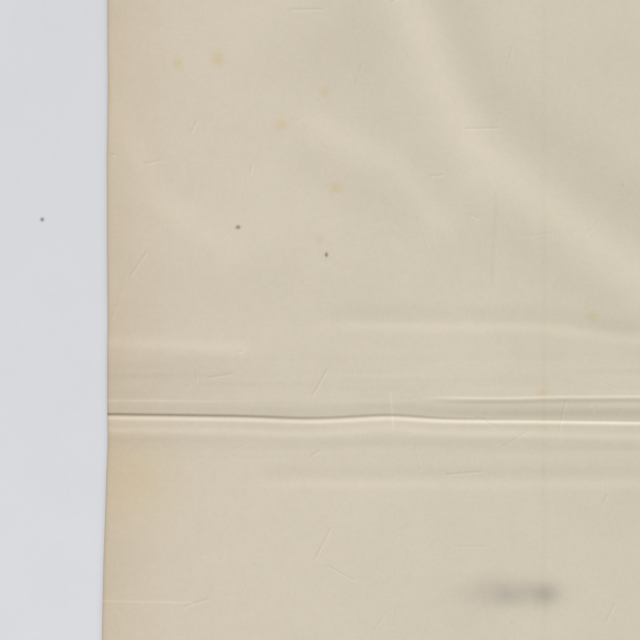
Give the GLSL for this texture, as a Shadertoy shader.

```glsl
float hash(vec2 p) {
    vec3 q = fract(vec3(p.xyx) * 0.1031);
    q += dot(q, q.yzx + 33.33);
    return fract((q.x + q.y) * q.z);
}

float noise(vec2 p) {
    vec2 i = floor(p), f = fract(p);
    f = f * f * (3.0 - 2.0 * f);
    return mix(mix(hash(i), hash(i + vec2(1, 0)), f.x),
               mix(hash(i + vec2(0, 1)), hash(i + vec2(1, 1)), f.x), f.y);
}

float fbm(vec2 p) {
    float sum = 0.0, gain = 0.5;
    for (int i = 0; i < 4; i++) {
        sum += gain * noise(p);
        p = mat2(1.6, 1.2, -1.2, 1.6) * p + 7.3;
        gain *= 0.5;
    }
    return sum;
}

float bell(float d, float width) {
    return exp(-d * d / (width * width));
}

float blob(vec2 p, vec2 center, vec2 size) {
    vec2 d = (p - center) / size;
    return exp(-dot(d, d));
}

float stroke(vec2 p, vec2 a, vec2 b, float width) {
    vec2 ab = b - a;
    float t = clamp(dot(p - a, ab) / dot(ab, ab), 0.0, 1.0);
    return bell(length(p - a - ab * t), width);
}

// Broad diagonal waves in the upper sheet
float waves(vec2 p) {
    float bend = max(0.0, 0.775 - p.x);
    float slope = 0.76 + 18.0 * bend;
    float d = (p.y - 0.57 - 0.76 * (1.0 - p.x) - 9.0 * bend * bend) / sqrt(1.0 + slope * slope);
    float light = 0.026 * bell(d, 0.032) - 0.022 * bell(d - 0.085, 0.055);
    light -= 0.012 * bell(d + 0.075, 0.04);
    light += 0.018 * max(stroke(p, vec2(0.49, 0.81), vec2(0.62, 0.74), 0.022),
                         stroke(p, vec2(0.62, 0.74), vec2(0.69, 0.65), 0.022));
    light -= 0.012 * stroke(p, vec2(0.48, 0.74), vec2(0.61, 0.67), 0.035);
    light += 0.012 * max(stroke(p, vec2(0.19, 0.82), vec2(0.25, 0.69), 0.018),
                         stroke(p, vec2(0.25, 0.69), vec2(0.36, 0.61), 0.025));
    light -= 0.018 * blob(p, vec2(0.50, 0.91), vec2(0.11, 0.08));
    return light;
}

// Horizontal pleats around the main fold
float pleats(vec2 p) {
    float right = smoothstep(0.55, 0.85, p.x);
    float left = 1.0 - smoothstep(0.25, 0.55, p.x);
    float wobble = 0.004 * (noise(vec2(p.x * 9.0, 2.0)) - 0.5);
    float fold = mix(0.352, 0.341, (p.x - 0.17) / 0.83)
               + 0.0045 * bell(p.x - 0.61, 0.06) - 0.002 * bell(p.x - 0.47, 0.06);
    float d = p.y - fold;

    float light = -mix(0.11, 0.18, left) * bell(d - 0.001, 0.0024) * (1.0 - 0.6 * right);
    light -= mix(0.025, 0.06, right) * bell(d - 0.012, 0.011);
    light += mix(0.085, 0.13, right) * bell(d + mix(0.005, 0.002, right), 0.0035);
    light += 0.025 * bell(d + 0.022 + wobble, 0.006) - 0.018 * bell(d + 0.038, 0.010);

    float upper = smoothstep(0.64, 0.74, p.x);
    light += upper * (0.06 * bell(p.y - 0.379 - wobble, 0.0025)
                    - 0.05 * bell(p.y - 0.373 - wobble, 0.0035));
    light += 0.03 * left * bell(p.y - 0.372 - wobble, 0.0025);
    light -= 0.026 * blob(p, vec2(0.27, 0.41), vec2(0.22, 0.035));
    light += 0.022 * stroke(p, vec2(0.17, 0.465), vec2(0.38, 0.455), 0.010);
    float shelf = 0.490 - 0.022 * smoothstep(0.80, 1.0, p.x) + wobble;
    light += smoothstep(0.46, 0.58, p.x) * (0.024 * bell(p.y - shelf, 0.009)
           - 0.016 * bell(p.y - shelf - 0.020, 0.016));
    float lower = smoothstep(0.36, 0.46, p.x);
    light += lower * (0.017 * bell(p.y - 0.243 - wobble, 0.009)
           - 0.014 * bell(p.y - 0.264, 0.013));

    // Fine streaks parallel to the fold
    float near = bell(p.y - 0.365, 0.09);
    return light + 0.022 * near * (noise(vec2(p.x * 5.0, p.y * 150.0)) - 0.5);
}

// Short random wrinkles, one per cell
float wrinkles(vec2 p) {
    float light = 0.0;
    vec2 cell = floor(p * 9.0);
    for (int j = -1; j <= 1; j++)
    for (int i = -1; i <= 1; i++) {
        vec2 id = cell + vec2(i, j);
        vec2 center = (id + vec2(hash(id + 3.0), hash(id + 17.0))) / 9.0;
        float angle = 6.283 * hash(id + 41.0);
        vec2 along = vec2(cos(angle), sin(angle)) * 0.028 * hash(id + 29.0);
        float crease = stroke(p, center - along, center + along, 0.0016)
                     - stroke(p + vec2(0.002, -0.003), center - along, center + along, 0.002);
        light += 0.026 * hash(id + 53.0) * crease;
    }
    return light;
}

// Rust spots: position and radius
float foxing(vec2 p) {
    vec3 spots[8] = vec3[8](
        vec3(0.340, 0.908, 0.011), vec3(0.278, 0.901, 0.008), vec3(0.440, 0.805, 0.009),
        vec3(0.507, 0.856, 0.007), vec3(0.525, 0.706, 0.009), vec3(0.499, 0.626, 0.007),
        vec3(0.926, 0.505, 0.007), vec3(0.848, 0.386, 0.006));
    float stain = 0.0;
    for (int i = 0; i < 8; i++) stain += blob(p, spots[i].xy, spots[i].zz);
    return stain;
}

void mainImage(out vec4 fragColor, in vec2 fragCoord) {
    vec2 p = fragCoord / iResolution.xy;
    float pixel = 1.0 / iResolution.x;
    float grain = noise(p * 256.0) - 0.5;

    // Cool backing board
    vec3 board = mix(vec3(0.853, 0.859, 0.872), vec3(0.835, 0.842, 0.858), p.y);
    board += 0.010 * (fbm(p * 12.0) - 0.5) + 0.006 * grain;
    board -= 0.30 * blob(p, vec2(0.066, 0.657), vec2(0.003));

    // Sheet colour, warmer along its left margin
    float edge = 0.168 - 0.008 * (1.0 - smoothstep(0.0, 0.32, p.y))
               + 0.0015 * (noise(vec2(p.y * 16.0, 5.0)) - 0.5);
    float inset = p.x - edge;
    vec3 paper = mix(vec3(0.823, 0.782, 0.712), vec3(0.812, 0.778, 0.702), smoothstep(0.5, 1.0, p.x));
    paper -= vec3(0.030, 0.046, 0.064) * exp(-max(inset, 0.0) / 0.065);
    paper -= vec3(0.005, 0.018, 0.045) * blob(p, vec2(0.21, 0.25), vec2(0.055, 0.06));

    // Relief and fibre
    float light = waves(p) + pleats(p) + wrinkles(p);
    light += 0.024 * (fbm(p * vec2(7.0, 9.0)) - 0.47) + 0.010 * (fbm(p * 55.0) - 0.47) + 0.012 * grain;
    light += 0.025 * stroke(p, vec2(0.16, 0.061), vec2(0.30, 0.058), 0.002);
    light += 0.025 * stroke(p, vec2(0.615, 0.33), vec2(0.610, 0.385), 0.002);
    light -= 0.012 * stroke(p, vec2(0.768, 0.56), vec2(0.775, 0.70), 0.003);
    paper += light * vec3(1.0, 0.99, 0.94);

    // Stains and flecks
    float rule = bell(p.x - 0.850, 0.004) * (0.3 + 0.7 * noise(vec2(3.0, p.y * 24.0)));
    paper -= vec3(0.008, 0.025, 0.065) * (foxing(p) + 0.35 * rule);
    float smudge = blob(p, vec2(0.80, 0.073), vec2(0.065, 0.022)) * (0.5 + fbm(p * 30.0))
                 + 0.9 * blob(p, vec2(0.853, 0.073), vec2(0.018, 0.016));
    paper -= vec3(0.085, 0.080, 0.065) * smudge;
    paper -= 0.25 * (blob(p, vec2(0.372, 0.645), vec2(0.0035, 0.003))
                   + blob(p, vec2(0.510, 0.602), vec2(0.0025, 0.0035)));

    // Contact shadow and cut edge
    board -= 0.10 * exp(-max(-inset, 0.0) / 0.003);
    paper -= 0.09 * exp(-max(inset, 0.0) / 0.002);
    vec3 color = mix(board, paper, smoothstep(-pixel, pixel, inset));
    fragColor = vec4(clamp(color, 0.0, 1.0), 1.0);
}
```
